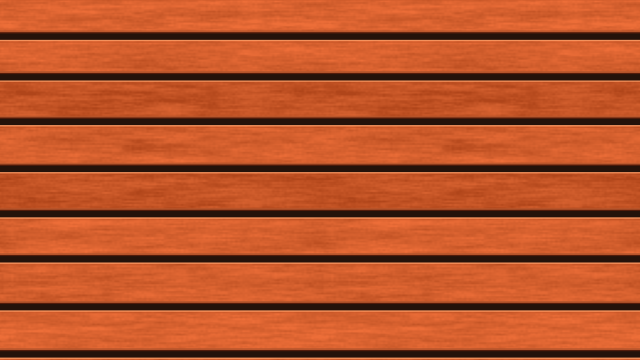
This texture is drawn by a Shadertoy shader. Its source:

```glsl
// Eight horizontal wooden slats with dark gaps between them, slightly uneven in
// height and tone. Each slat has a lit top edge, a bevelled lower edge and
// streaky grain made of wrapping value noise that repeats twice across.

// Colours
const vec3 GAP_COLOUR   = vec3(0.14, 0.07, 0.04);
const vec3 SHADOW       = vec3(0.33, 0.11, 0.04);
const vec3 BEVEL        = vec3(0.70, 0.33, 0.17);
const vec3 HIGHLIGHT    = vec3(0.97, 0.60, 0.39);
const vec3 WOOD_DEEP    = vec3(0.69, 0.27, 0.10);
const vec3 WOOD_BASE    = vec3(0.81, 0.36, 0.17);
const vec3 WOOD_LIGHT   = vec3(0.93, 0.43, 0.22);

// Layout, in canvas heights
const int   SLATS           = 8;
const float FIRST_GAP       = 0.0972;   // mean position, measured from the top
const float HALF_GAP        = 0.0088;
const float SHADOW_WIDTH    = 0.0035;
const float BEVEL_WIDTH     = 0.0085;
const float HIGHLIGHT_WIDTH = 0.0036;
const float GROOVE_OFFSET   = 0.0065;   // faint line under the lit edge
const float GROOVE_WIDTH    = 0.0016;

// Grain and tone, from the top slat down
const float GRAIN_REPEATS = 2.0;
const float TONE[SLATS] = float[SLATS](0.80, 0.64, 0.36, 0.64, 0.38, 0.70, 0.62, 0.74);
const int   KNOT_SLAT   = 3;
const vec2  KNOT_CENTRE = vec2(0.43, 0.060);
const vec2  KNOT_RADIUS = vec2(0.060, 0.022);
const float KNOT_DEPTH  = 0.28;
const float TAU = 6.2831853;

float hash(vec2 p) {
    vec3 q = fract(p.xyx * vec3(0.1031, 0.1030, 0.0973));
    q += dot(q, q.yzx + 33.33);
    return fract((q.x + q.y) * q.z);
}

// Value noise centred on zero, wrapping in x after a whole number of cells
float wrapNoise(vec2 p, float period) {
    vec2 cell = floor(p);
    vec2 f = fract(p);
    f = f * f * (3.0 - 2.0 * f);
    float x0 = mod(cell.x, period);
    float x1 = mod(cell.x + 1.0, period);
    float low  = mix(hash(vec2(x0, cell.y)), hash(vec2(x1, cell.y)), f.x);
    float high = mix(hash(vec2(x0, cell.y + 1.0)), hash(vec2(x1, cell.y + 1.0)), f.x);
    return mix(low, high, f.y) - 0.5;
}

// One grain layer; cells.x per repeat, cells.y per canvas height
float streaks(vec2 p, vec2 cells, float seed) {
    return wrapNoise(p * cells + vec2(0.0, seed * 317.0), cells.x);
}

// Gap centre from the top, its spacing varied by two wrapping harmonics
float gapCentre(int index) {
    float k = float(index) / float(SLATS);
    float drift = 0.0081 * cos(TAU * k + 1.138) + 0.0048 * cos(2.0 * TAU * k + 1.326);
    return FIRST_GAP + k + drift;
}

// Smooth coverage of the region where the distance is positive
float coverage(float dist) {
    float blur = max(0.6 / iResolution.y, 0.0009);
    return smoothstep(-blur, blur, dist);
}

vec3 woodColour(vec2 p, int slat, float height) {
    float seed = float(slat) + 1.0;
    float shade = TONE[slat];

    // Broad bands, long streaks, fine fibres and short pores
    shade += 0.34 * streaks(p, vec2(4.0, 48.0), seed);
    shade += 0.34 * streaks(p, vec2(9.0, 120.0), seed + 11.0);
    shade += 0.30 * streaks(p, vec2(30.0, 210.0), seed + 23.0);
    shade += 0.16 * streaks(p, vec2(130.0, 150.0), seed + 37.0);

    // Slightly darker heart
    shade += 0.06 - 0.14 * sin(0.5 * TAU * clamp(p.y / height, 0.0, 1.0));

    // Soft knot on one slat
    if (slat == KNOT_SLAT) {
        vec2 d = p - KNOT_CENTRE;
        d.x -= round(d.x);
        d /= KNOT_RADIUS;
        shade -= KNOT_DEPTH * exp(-dot(d, d));
    }
    vec3 lower = mix(WOOD_DEEP, WOOD_BASE, clamp(2.0 * shade, 0.0, 1.0));
    return mix(lower, WOOD_LIGHT, clamp(2.0 * shade - 1.0, 0.0, 1.0));
}

void mainImage(out vec4 fragColor, in vec2 fragCoord) {
    vec2 uv = fragCoord / iResolution.xy;
    float down = 1.0 - uv.y;

    // Find the nearest gap above; the slat hangs below it
    float below = 1.0;
    int slat = 0;
    for (int i = 0; i < SLATS; i++) {
        float d = fract(down - gapCentre(i));
        if (d < below) {
            below = d;
            slat = (i + 1) % SLATS;
        }
    }
    float above = fract(gapCentre(slat) - down);
    float top = below - HALF_GAP;
    float bottom = above - HALF_GAP;

    // Wood, then edges, then the gap
    vec3 colour = woodColour(vec2(uv.x * GRAIN_REPEATS, below), slat, below + above);
    float groove = coverage(GROOVE_WIDTH - abs(top - GROOVE_OFFSET));
    colour = mix(colour, WOOD_DEEP, 0.35 * groove);
    colour = mix(colour, BEVEL, 0.75 * coverage(BEVEL_WIDTH - bottom));
    colour = mix(colour, SHADOW, coverage(SHADOW_WIDTH - bottom));
    colour = mix(colour, HIGHLIGHT, 0.85 * coverage(HIGHLIGHT_WIDTH - top));
    colour = mix(GAP_COLOUR, colour, coverage(min(top, bottom)));
    fragColor = vec4(colour, 1.0);
}
```
